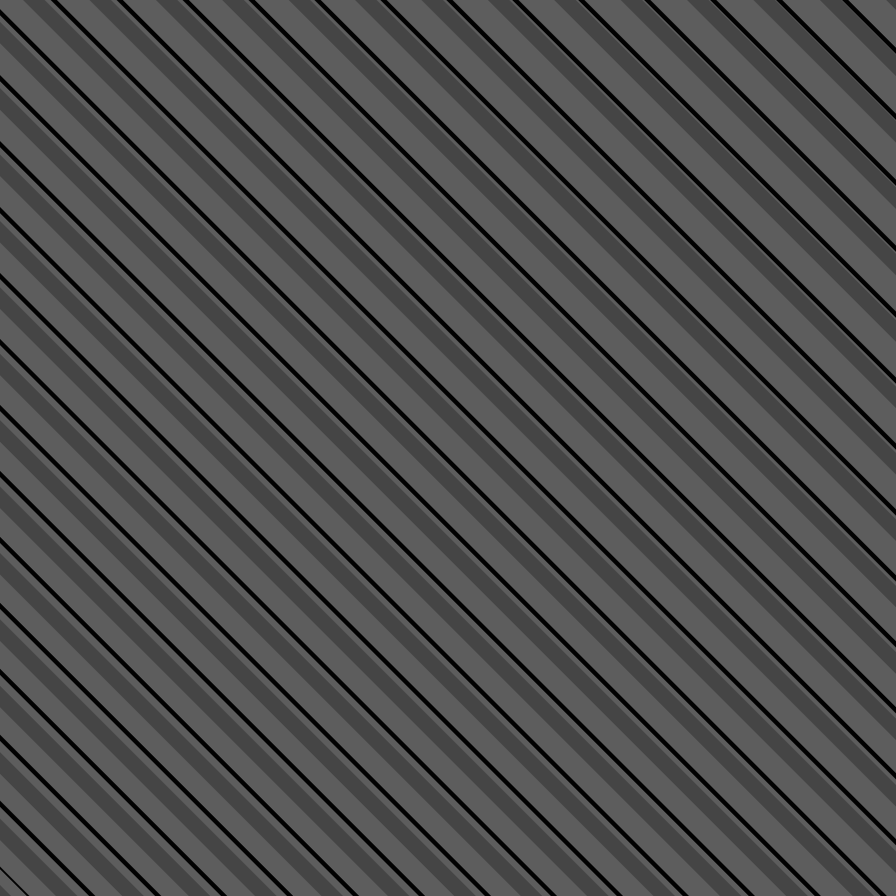
Reproduce this pattern procedurally as a WebGL 1 fragment shader.

```glsl
precision highp float;
// Diagonal grey stripes: broad dark bands and thin black lines on mid grey.
// Both families run at 45 degrees; their periods differ slightly, so the
// gap between band and line narrows towards the upper right.

#define BAND_PERIOD 0.05240
#define BAND_WIDTH 0.01700
#define BAND_CENTER 0.02670
#define LINE_PERIOD 0.05205
#define LINE_WIDTH 0.00490
#define LINE_CENTER 0.04240
#define LINE_START -0.6860
#define GROUND_COLOR vec3(0.363)
#define BAND_COLOR vec3(0.272)
#define LINE_COLOR vec3(0.005)

uniform vec2 u_resolution;

// Antialiased coverage of evenly spaced stripes.
float stripes(float position, float period, float center, float width, float pixel) {
  float offset = (fract((position - center) / period + 0.5) - 0.5) * period;
  return clamp((0.5 * width - abs(offset)) / pixel + 0.5, 0.0, 1.0);
}

void main() {
  float side = min(u_resolution.x, u_resolution.y);
  float pixel = 1.0 / side;

  // Signed distance from the falling diagonal through the center
  vec2 point = (gl_FragCoord.xy - 0.5 * u_resolution) / side;
  float across = (point.x + point.y) * 0.70711;

  float band = stripes(across, BAND_PERIOD, BAND_CENTER, BAND_WIDTH, pixel);
  float line = stripes(across, LINE_PERIOD, LINE_CENTER, LINE_WIDTH, pixel);

  // The first line, in the lower left corner, is only a sliver
  line *= clamp((across - LINE_START) / pixel + 0.5, 0.0, 1.0);

  vec3 color = mix(GROUND_COLOR, BAND_COLOR, band);
  color = mix(color, LINE_COLOR, line);
  gl_FragColor = vec4(color, 1.0);
}
```
